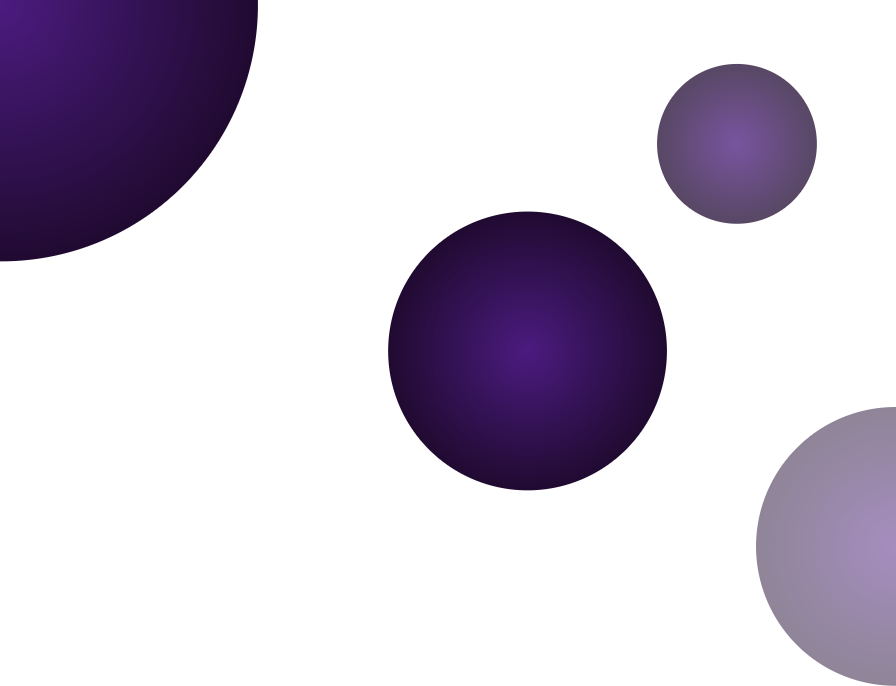
Reproduce this background procedurally as a WebGL 1 fragment shader.

```glsl
precision highp float;
// Draws four violet discs with radial shading, some translucent, on white.

uniform vec2 u_resolution;

const vec3 PAPER = vec3(1.0);
const vec3 CORE_VIOLET = vec3(0.295, 0.106, 0.498);
const vec3 RIM_VIOLET = vec3(0.125, 0.040, 0.190);

// Lays one shaded disc over the colour below it, with a smooth edge.
vec3 addDisc(vec3 below, vec2 p, vec2 center, float radius, float opacity, float pixel) {
    float dist = length(p - center);
    vec3 shade = mix(CORE_VIOLET, RIM_VIOLET, clamp(dist / radius, 0.0, 1.0));
    float coverage = clamp(0.5 + (radius - dist) / pixel, 0.0, 1.0);
    return mix(below, shade, coverage * opacity);
}

void main() {
    // Canvas units: the height is 1.
    vec2 p = gl_FragCoord.xy / u_resolution.y;
    float pixel = 1.0 / u_resolution.y;

    vec3 color = PAPER;

    // Opaque discs: upper left corner and middle
    color = addDisc(color, p, vec2(0.002, 0.993), 0.374, 1.0, pixel);
    color = addDisc(color, p, vec2(0.769, 0.4884), 0.2032, 1.0, pixel);

    // Translucent discs: upper right and lower right edge
    color = addDisc(color, p, vec2(1.0743, 0.7903), 0.1165, 0.75, pixel);
    color = addDisc(color, p, vec2(1.3053, 0.2035), 0.2032, 0.5, pixel);

    gl_FragColor = vec4(color, 1.0);
}
```
